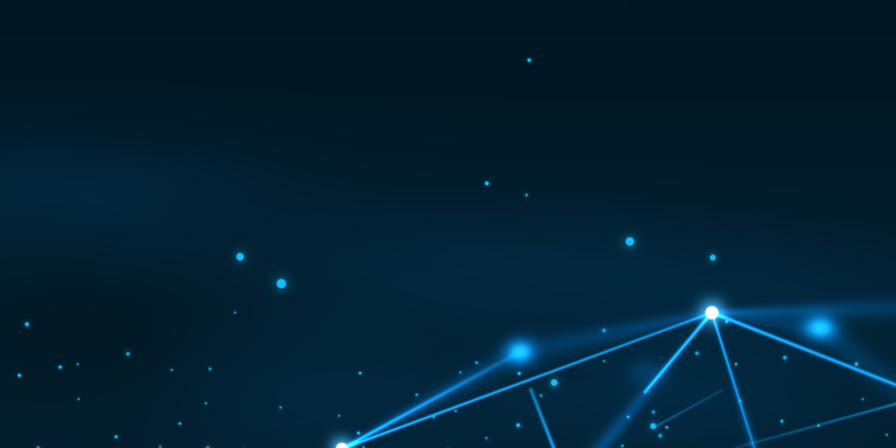
Reproduce this background procedurally as a WebGL 1 fragment shader.

```glsl
precision highp float;
// Dark navy haze with a glowing network of nodes and beams rising at the lower right.
uniform vec2 u_resolution;

float hash(vec2 p) {
  return fract(sin(dot(p, vec2(127.1, 311.7))) * 43758.5453);
}

float noise(vec2 p) {
  vec2 i = floor(p), f = fract(p);
  f = f * f * (3.0 - 2.0 * f);
  return mix(mix(hash(i), hash(i + vec2(1.0, 0.0)), f.x),
             mix(hash(i + vec2(0.0, 1.0)), hash(i + vec2(1.0, 1.0)), f.x), f.y);
}

float fbm(vec2 p) {
  float sum = 0.0, amp = 0.5;
  for (int i = 0; i < 4; i++) {
    sum += amp * noise(p);
    p = p * 2.03 + 7.1;
    amp *= 0.5;
  }
  return sum;
}

// Soft elliptical cloud
float cloud(vec2 p, vec2 center, vec2 size) {
  vec2 d = (p - center) / size;
  return exp(-dot(d, d));
}

// Segment with a gaussian profile; width and strength vary from a to b
float beam(vec2 p, vec2 a, vec2 b, vec2 width, vec2 strength) {
  vec2 ab = b - a;
  float t = clamp(dot(p - a, ab) / dot(ab, ab), 0.0, 1.0);
  float d = length(p - a - ab * t) / mix(width.x, width.y, t);
  return mix(strength.x, strength.y, t) * exp(-d * d);
}

// Round spark with a smooth edge and a faint halo
float spark(vec2 p, vec2 center, float radius) {
  float d = length(p - center);
  float edge = 1.0 / u_resolution.y + 0.15 * radius;
  return 1.0 - smoothstep(radius - edge, radius + edge, d)
       + 0.25 * exp(-d * d / (radius * radius * 4.0));
}

// One spark in some cells of a grid, confined to the lower part
float scatteredSparks(vec2 p, float cells, float seed) {
  vec2 id = floor(p * cells);
  vec2 key = id + seed;
  vec2 center = (id + 0.2 + 0.6 * vec2(hash(key), hash(key + 17.3))) / cells;
  float density = 0.5 * (1.0 - smoothstep(0.12, 0.45, center.y));
  float radius = mix(0.0022, 0.0042, pow(hash(key + 41.7), 2.0));
  return step(hash(key + 73.1), density) * spark(p, center, radius);
}

void main() {
  vec2 p = gl_FragCoord.xy / u_resolution * vec2(2.0, 1.0);

  // Background gradient and drifting haze
  float wisps = 0.55 + 0.9 * fbm(p * vec2(2.5, 7.0));
  float haze = 0.65 * cloud(p, vec2(0.12, 0.57), vec2(0.50, 0.14))
             + 0.75 * cloud(p, vec2(1.20, 0.41), vec2(0.48, 0.13))
             + 0.50 * cloud(p, vec2(0.70, 0.10), vec2(0.30, 0.20))
             + 0.80 * cloud(p, vec2(1.45, 0.10), vec2(0.50, 0.16))
             + 0.40 * cloud(p, vec2(1.85, 0.34), vec2(0.35, 0.12));
  vec3 color = mix(vec3(0.006, 0.115, 0.175), vec3(0.004, 0.088, 0.135),
                   smoothstep(0.35, 0.95, p.y));
  color -= vec3(0.0, 0.022, 0.035) * cloud(p, vec2(0.18, 0.27), vec2(0.28, 0.13));
  color += vec3(0.002, 0.058, 0.105) * haze * wisps;

  // Network nodes
  vec2 root = vec2(0.763, -0.002), left = vec2(1.161, 0.214);
  vec2 apex = vec2(1.589, 0.302), right = vec2(1.831, 0.268);

  // Broad translucent beams
  float veil = beam(p, root, left, vec2(0.006, 0.026), vec2(0.55, 0.25))
             + beam(p, left, apex, vec2(0.030, 0.010), vec2(0.22, 0.35))
             + beam(p, apex, vec2(2.02, 0.312), vec2(0.008, 0.024), vec2(0.45, 0.22))
             + beam(p, apex, right, vec2(0.008, 0.025), vec2(0.30, 0.18))
             + beam(p, right, vec2(2.02, 0.12), vec2(0.024, 0.035), vec2(0.25, 0.18))
             + beam(p, apex, vec2(1.325, -0.02), vec2(0.005, 0.020), vec2(0.25, 0.45))
             + beam(p, apex, vec2(1.69, -0.02), vec2(0.004, 0.013), vec2(0.20, 0.32))
             + 0.25 * cloud(p, vec2(1.445, 0.167), vec2(0.045, 0.032));
  color += vec3(0.01, 0.34, 0.62) * veil;

  // Thin bright lines
  float lines = beam(p, root, apex, vec2(0.0035), vec2(0.95, 0.60))
              + beam(p, root, left, vec2(0.0035, 0.006), vec2(0.90, 0.15))
              + beam(p, apex, vec2(2.02, 0.133), vec2(0.0045), vec2(0.95, 0.75))
              + beam(p, apex, vec2(1.44, 0.125), vec2(0.004), vec2(0.90, 0.85))
              + beam(p, apex, vec2(1.69, -0.02), vec2(0.0035), vec2(0.75, 0.35))
              + beam(p, vec2(1.185, 0.13), vec2(1.24, -0.01), vec2(0.0045), vec2(0.50, 0.80))
              + beam(p, vec2(1.64, 0.0), vec2(2.02, 0.104), vec2(0.0035), vec2(0.15, 0.50))
              + beam(p, vec2(1.458, 0.045), vec2(1.61, 0.128), vec2(0.003), vec2(0.35, 0.15));
  color += vec3(0.10, 0.62, 0.92) * lines;

  // Small scattered sparks and the larger floating ones
  float sparks = scatteredSparks(p, 9.0, 3.0) + 0.7 * scatteredSparks(p + 0.04, 11.0, 29.0);
  sparks += spark(p, vec2(0.536, 0.427), 0.008) + spark(p, vec2(0.628, 0.367), 0.010)
          + spark(p, vec2(1.406, 0.461), 0.009) + spark(p, vec2(1.591, 0.425), 0.006)
          + spark(p, vec2(1.237, 0.146), 0.007) + spark(p, vec2(1.458, 0.049), 0.006);
  color = mix(color, vec3(0.08, 0.74, 0.98), min(sparks, 1.0));

  // Glowing nodes: blue halos, cyan side nodes, white root and apex
  float halo = cloud(p, left, vec2(0.032, 0.027)) + cloud(p, right, vec2(0.038, 0.028))
             + cloud(p, apex, vec2(0.028)) + cloud(p, root, vec2(0.025));
  color += vec3(0.01, 0.40, 0.65) * halo;
  float cyanCores = cloud(p, left, vec2(0.017, 0.014)) + cloud(p, right, vec2(0.020, 0.014));
  color = mix(color, vec3(0.12, 0.82, 1.0), min(cyanCores, 1.0));
  color = mix(color, vec3(1.0), min(spark(p, apex, 0.014) + spark(p, root, 0.013), 1.0));

  gl_FragColor = vec4(clamp(color, 0.0, 1.0), 1.0);
}
```
